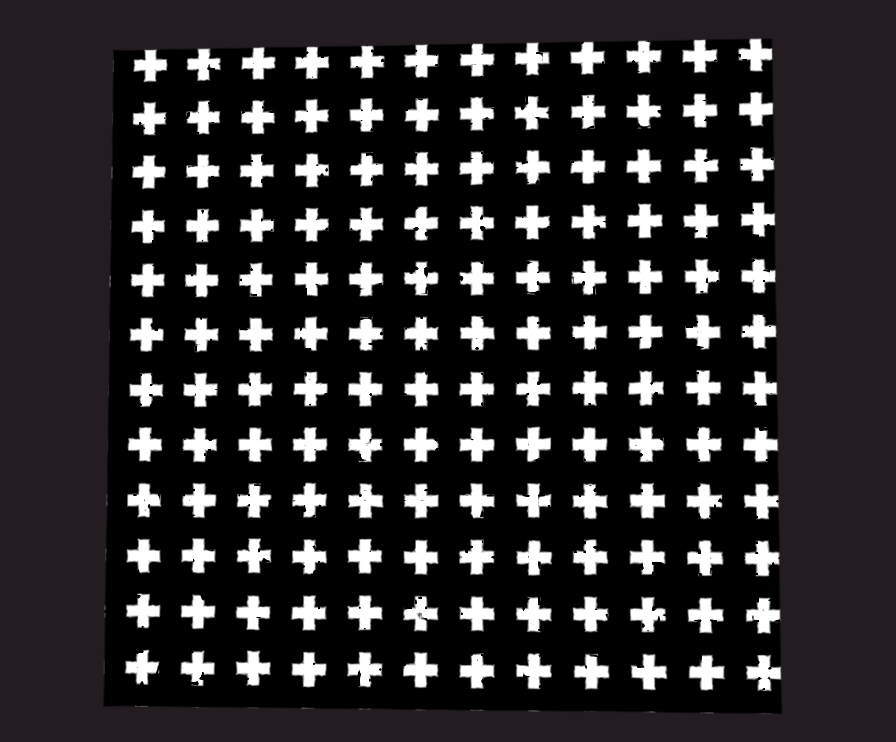
A Shadertoy shader for this pattern:

```glsl
#define REPEATS 12.0
#define ARM_REACH 0.300
#define ARM_HALF_WIDTH 0.102
#define POSITION_JITTER 0.016
#define EDGE_WEAR 0.022
#define CHIP_DEPTH 0.09
#define SOFTNESS 0.026
#define PANEL_CENTER 5.30
#define PANEL_HALF 5.99
#define BACKDROP vec3(0.137, 0.114, 0.129)
#define PANEL_COLOR vec3(0.0)
#define CROSS_COLOR vec3(1.0)

float hash(vec2 p) {
    return fract(sin(dot(p, vec2(127.1, 311.7))) * 43758.5453);
}

float valueNoise(vec2 p) {
    vec2 i = floor(p), f = fract(p);
    f = f * f * (3.0 - 2.0 * f);
    float low = mix(hash(i), hash(i + vec2(1, 0)), f.x);
    float high = mix(hash(i + vec2(0, 1)), hash(i + vec2(1, 1)), f.x);
    return mix(low, high, f.y);
}

float cross2(vec2 a, vec2 b) {
    return a.x * b.y - a.y * b.x;
}

// Projective map from the unit square to a quad
mat3 squareToQuad(vec2 bl, vec2 br, vec2 tr, vec2 tl) {
    vec2 s = bl - br + tr - tl, d1 = br - tr, d2 = tl - tr;
    float g = cross2(s, d2) / cross2(d1, d2);
    float h = cross2(d1, s) / cross2(d1, d2);
    return mat3(vec3(br - bl + g * br, g), vec3(tl - bl + h * tl, h), vec3(bl, 1));
}

float boxDistance(vec2 p, vec2 halfSize) {
    vec2 q = abs(p) - halfSize;
    return length(max(q, 0.0)) + min(max(q.x, q.y), 0.0);
}

float plusDistance(vec2 p) {
    vec2 arm = vec2(ARM_REACH, ARM_HALF_WIDTH);
    return min(boxDistance(p, arm), boxDistance(p, arm.yx));
}

float coverage(float d, float blur) {
    return 1.0 - smoothstep(-blur, blur, d);
}

void mainImage(out vec4 fragColor, in vec2 fragCoord) {
    vec2 uv = fragCoord / iResolution.y;

    // Undo the perspective: cross centers land on whole numbers
    mat3 tilt = squareToQuad(vec2(0.1918, 0.1003), vec2(1.0299, 0.0925),
                             vec2(1.0189, 0.9263), vec2(0.2028, 0.9122));
    vec3 flatPos = inverse(tilt) * vec3(uv, 1.0);
    vec2 grid = flatPos.xy / flatPos.z * (REPEATS - 1.0);
    float blur = max(SOFTNESS, 0.7 * fwidth(grid.x));

    // One slightly displaced cross per cell
    vec2 id = floor(grid + 0.5);
    vec2 jitter = vec2(hash(id + 3.7), hash(id + 9.2)) - 0.5;
    float d = plusDistance(grid - id - POSITION_JITTER * jitter);

    // Rough outline with occasional deeper chips
    d += EDGE_WEAR * (valueNoise(grid * 17.0) - 0.5);
    d += CHIP_DEPTH * smoothstep(0.82, 1.0, valueNoise(grid * 11.0 + 40.0));

    // Panel clips the crosses along its border
    vec2 q = abs(grid - PANEL_CENTER) - PANEL_HALF;
    float border = max(q.x, q.y) + 0.5 * EDGE_WEAR * (valueNoise(grid * 3.0) - 0.5);

    vec3 panel = mix(PANEL_COLOR, CROSS_COLOR, coverage(d, blur));
    fragColor = vec4(mix(BACKDROP, panel, coverage(border, blur)), 1.0);
}
```
